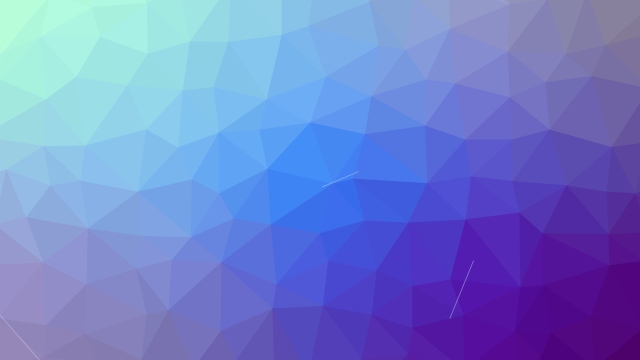
Write a Shadertoy shader that draws this background.

```glsl
const float CELL = 0.1296; // mesh spacing in canvas heights

vec2 hash2(vec2 p) {
    return fract(sin(vec2(dot(p, vec2(127.1, 311.7)), dot(p, vec2(269.5, 183.3)))) * 4375.85);
}

// Jittered lattice point
vec2 vertex(vec2 id) {
    return id + 0.62 * (hash2(id + 40.0) - 0.5);
}

// Piecewise blend through five evenly spaced colours, t in 0..1
vec3 ramp(float t, vec3 a, vec3 b, vec3 c, vec3 d, vec3 e) {
    t = clamp(t, 0.0, 1.0) * 4.0;
    vec3 col = mix(a, b, min(t, 1.0));
    col = mix(col, c, clamp(t - 1.0, 0.0, 1.0));
    col = mix(col, d, clamp(t - 2.0, 0.0, 1.0));
    return mix(col, e, clamp(t - 3.0, 0.0, 1.0));
}

// Smooth colour field, rows from bottom to top
vec3 field(vec2 uv) {
    vec3 floorRow = ramp(uv.x, vec3(.58, .52, .70), vec3(.49, .46, .68),
        vec3(.33, .25, .70), vec3(.34, .04, .60), vec3(.29, .00, .40));
    vec3 lowRow = ramp(uv.x, vec3(.60, .57, .79), vec3(.50, .54, .82),
        vec3(.28, .33, .86), vec3(.32, .09, .68), vec3(.32, .02, .50));
    vec3 midRow = ramp(uv.x, vec3(.59, .75, .90), vec3(.48, .71, .94),
        vec3(.18, .50, .98), vec3(.32, .30, .81), vec3(.34, .24, .62));
    vec3 highRow = ramp(uv.x, vec3(.66, .96, .88), vec3(.58, .85, .91),
        vec3(.42, .66, .95), vec3(.48, .50, .82), vec3(.45, .40, .62));
    vec3 topRow = ramp(uv.x, vec3(.73, 1.0, .85), vec3(.65, .95, .88),
        vec3(.52, .74, .91), vec3(.59, .60, .78), vec3(.53, .50, .58));
    return ramp(uv.y, floorRow, lowRow, midRow, highRow, topRow);
}

// Signed distance to the line a-b, positive on its left
float leftOf(vec2 p, vec2 a, vec2 b) {
    vec2 e = normalize(b - a), q = p - a;
    return e.x * q.y - e.y * q.x;
}

// Flat facet: colour times coverage in rgb, coverage in a
vec4 facet(vec2 p, vec2 a, vec2 b, vec2 c, float pixel) {
    float inside = min(leftOf(p, a, b), min(leftOf(p, b, c), leftOf(p, c, a)));
    float cover = clamp(inside / pixel + 0.5, 0.0, 1.0);
    if (cover <= 0.0) return vec4(0.0);
    vec2 centre = (a + b + c) / 3.0;
    vec2 uv = centre * CELL * vec2(iResolution.y / iResolution.x, 1.0) + 0.5;
    vec3 col = field(uv) + 0.025 * (hash2(floor(centre * 16.0)).x - 0.5);
    return vec4(col, 1.0) * cover;
}

// Thin bright seam between two points
float seam(vec2 p, vec2 a, vec2 b) {
    vec2 q = p - a, e = b - a;
    float d = length(q - e * clamp(dot(q, e) / dot(e, e), 0.0, 1.0));
    return 1.0 - smoothstep(0.0, max(0.002, 1.0 / iResolution.y), d);
}

void mainImage(out vec4 fragColor, in vec2 fragCoord) {
    vec2 pos = (fragCoord - 0.5 * iResolution.xy) / iResolution.y;
    vec2 p = pos / CELL;
    float pixel = 1.0 / (iResolution.y * CELL);

    // Each nearby quad is split along its shorter diagonal
    vec4 sum = vec4(0.0);
    for (int j = -1; j <= 1; j++)
    for (int i = -1; i <= 1; i++) {
        vec2 id = floor(p) + vec2(i, j);
        vec2 a = vertex(id), b = vertex(id + vec2(1, 0));
        vec2 c = vertex(id + 1.0), d = vertex(id + vec2(0, 1));
        if (distance(a, c) < distance(b, d))
            sum += facet(p, a, b, c, pixel) + facet(p, a, c, d, pixel);
        else
            sum += facet(p, a, b, d, pixel) + facet(p, b, c, d, pixel);
    }
    vec3 col = sum.rgb / max(sum.a, 0.001);

    // Faint hairline seams
    float light = seam(pos, vec2(0.007, -0.019), vec2(0.106, 0.023));
    light = max(light, seam(pos, vec2(0.426, -0.225), vec2(0.361, -0.384)));
    light = max(light, seam(pos, vec2(-0.889, -0.375), vec2(-0.78, -0.5)));
    fragColor = vec4(mix(col, vec3(0.75, 0.82, 0.95), 0.4 * light), 1.0);
}
```
